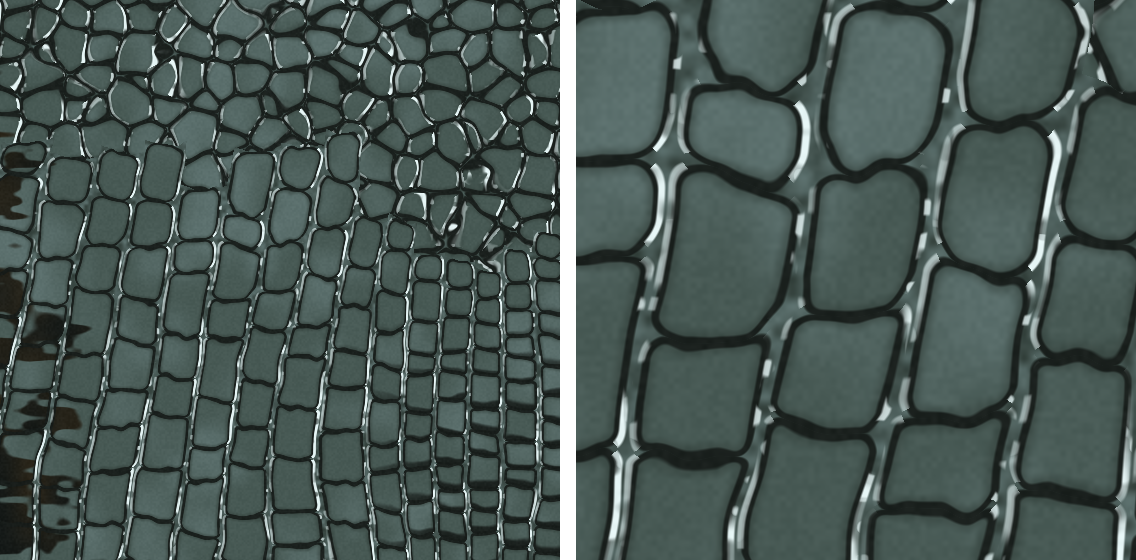
Left, the full canvas; right, a detail of the centre.
Give the GLSL for this texture, as a Shadertoy shader.

```glsl
#define PEBBLE_FREQ 18.0
#define COLUMN_FREQ 11.5
#define COLUMN_GAP 0.0065
#define CREASE 0.0022
#define GLINT_WIDTH 0.0030
#define GLINT_CUTOFF 0.50
#define INK vec3(0.09, 0.11, 0.10)
#define SHADE vec3(0.19, 0.24, 0.22)
#define HIDE vec3(0.28, 0.35, 0.33)
#define SHEEN vec3(0.36, 0.44, 0.43)
#define GLINT vec3(0.90, 0.96, 0.96)

struct Scale {
    float edge;     // distance inside the rim, negative in the groove
    float glintAt;  // edge distance that catches the light
    vec2 facing;    // direction towards the nearest rim
    float tone;     // random value per scale
    float rowRise;  // height above the crease below
};

float hash(vec2 p) {
    vec3 q = fract(p.xyx * vec3(0.1031, 0.1030, 0.0973));
    q += dot(q, q.yzx + 33.33);
    return fract((q.x + q.y) * q.z);
}

float noise(vec2 p) {
    vec2 i = floor(p), f = fract(p);
    f = f * f * (3.0 - 2.0 * f);
    vec2 e = vec2(1.0, 0.0);
    return mix(mix(hash(i), hash(i + e.xy), f.x),
               mix(hash(i + e.yx), hash(i + e.xx), f.x), f.y);
}

float band(float x, float center, float width) {
    return 1.0 - smoothstep(0.4 * width, width, abs(x - center));
}

// Round scales: cells weighted by a random radius, corners softened
Scale pebbles(vec2 p) {
    const float sharpness = 14.0;
    vec2 q = p * PEBBLE_FREQ + 0.25 * noise(p * 30.0);
    vec2 base = floor(q), nearest = q, second = q;
    float d1 = 9.0, d2 = 9.0, sum = 0.0, tone = 0.0;
    for (int j = -2; j <= 2; j++)
    for (int i = -2; i <= 2; i++) {
        vec2 c = base + vec2(i, j);
        vec2 site = c + 0.5 + 0.8 * (vec2(hash(c + 11.0), hash(c + 47.0)) - 0.5);
        float d = length(q - site) - 0.4 * hash(c + 83.0);
        sum += exp(-sharpness * d);
        if (d < d1) {
            d2 = d1; second = nearest;
            d1 = d; nearest = site; tone = hash(c + 5.0);
        } else if (d < d2) {
            d2 = d; second = site;
        }
    }
    float others = -log(max(sum - exp(-sharpness * d1), 1e-6)) / sharpness;
    float edge = 0.5 * (others - d1) / PEBBLE_FREQ - CREASE;
    return Scale(edge, 0.002, normalize(second - nearest + 1e-4), tone, 1.0);
}

// Leaning columns of boxy scales; false where the round scales take over
bool columns(vec2 p, out Scale s) {
    float lean = mix(0.17, -0.06, smoothstep(0.6, 1.0, p.x));
    float y = p.y - 0.2;
    float rise = mix(y, sqrt(y * y + 0.01), smoothstep(0.3, 0.7, p.x));
    float x = p.x - lean * rise + 0.025 * (noise(p * 6.0) - 0.5);
    x += 0.006 * (noise(p * 28.0) - 0.5);
    float u = x * (COLUMN_FREQ + 2.0 * x);
    float col = floor(u), across = fract(u) - 0.5;
    float rows = mix(12.0, 21.0, smoothstep(6.0, 11.0, col));
    float shift = hash(vec2(col + 20.0, 3.0));
    float v = p.y * rows + shift, start = floor(v);
    float row = start - 2.0, toCrease = 9.0, above = 9.0;
    for (int i = -1; i <= 2; i++) {
        float k = start + float(i);
        vec2 id = vec2(col + 31.0, k + 9.0);
        float crease = k + 0.4 * (hash(id) - 0.5) + 0.3 * across * across
            + 0.4 * (hash(id + 60.0) - 0.75) * across + 0.1 * (noise(p * 60.0) - 0.5);
        if (crease < v) { row = k; above = (v - crease) / rows; }
        toCrease = min(toCrease, abs(v - crease) / rows);
    }
    float toSide = (0.5 - abs(across)) / (COLUMN_FREQ + 4.0 * x) - COLUMN_GAP;
    toCrease -= CREASE;
    float r = mix(0.008, 0.024, smoothstep(0.35, 0.7, p.y));
    float edge = r - length(max(r - vec2(toSide, toCrease), 0.0));
    vec2 facing = toSide < toCrease ? vec2(sign(across), 0.0) : vec2(0.0, 1.0);
    float tone = hash(vec2(col + 70.0, row + 4.0));
    s = Scale(edge, -0.0035, facing, tone, above);
    float top = mix(0.73, 0.55, smoothstep(5.0, 10.5, col));
    return (row + 0.5 - shift) / rows < top + 0.08 * (shift - 0.5);
}

void mainImage(out vec4 fragColor, in vec2 fragCoord) {
    vec2 p = fragCoord / iResolution.xy;
    Scale s;
    if (!columns(p, s)) s = pebbles(p);

    // Smooth hide with a cloudy sheen
    float cloud = 0.65 * noise(p * 5.0 + 2.0) + 0.35 * noise(p * 19.0);
    vec3 color = mix(HIDE, SHEEN, smoothstep(0.35, 0.8, cloud + 0.3 * (s.tone - 0.5)));
    color = mix(color, SHADE, 0.6 * (1.0 - smoothstep(0.0, 0.009, s.edge)));

    // Dark reflections at the left, and along the creases at the lower right
    float streak = 0.6 * noise(p * vec2(9.0, 24.0)) + 0.4 * noise(p * vec2(35.0, 75.0));
    float fade = 2.5 * (p.x - 0.05) + 0.25 * smoothstep(0.4, 0.7, p.y);
    vec3 stain = mix(INK * 0.6, vec3(0.15, 0.12, 0.07), noise(p * 17.0 + 8.0));
    color = mix(color, stain, 0.9 * smoothstep(0.46, 0.56, streak - fade));
    float corner = smoothstep(0.6, 0.8, p.x) * (1.0 - smoothstep(0.25, 0.5, p.y));
    float reach = 0.004 + 0.022 * streak;
    color = mix(color, INK, 0.9 * corner * (1.0 - smoothstep(0.5 * reach, reach, s.rowRise)));

    // Grooves: dark rims around a small grey ridge
    vec3 ridge = mix(SHADE, SHEEN, noise(p * 130.0));
    color = mix(color, ridge, 1.0 - smoothstep(-0.004, -0.002, s.edge));
    color = mix(color, INK, 0.92 * band(s.edge, -0.0006, 0.0032));

    // Broken glints on rims that face sideways
    vec2 side = vec2(5.0 * sign(s.facing.x), 0.0);
    float dash = smoothstep(GLINT_CUTOFF, GLINT_CUTOFF + 0.14, noise(p * vec2(26.0, 19.0) + side));
    float dots = smoothstep(0.6, 0.8, noise(p * 105.0 + side));
    float lit = smoothstep(0.55, 0.85, abs(s.facing.x)) * (s.facing.x > 0.0 ? 1.0 : 0.6);
    float beads = 0.35 + 0.65 * smoothstep(0.2, 0.5, noise(p * 85.0));
    float shine = lit * max(dash * beads, 0.8 * dots);
    color = mix(color, GLINT, shine * band(s.edge, s.glintAt, GLINT_WIDTH));

    color += 0.03 * (noise(p * 300.0) - 0.5);
    fragColor = vec4(color, 1.0);
}
```
